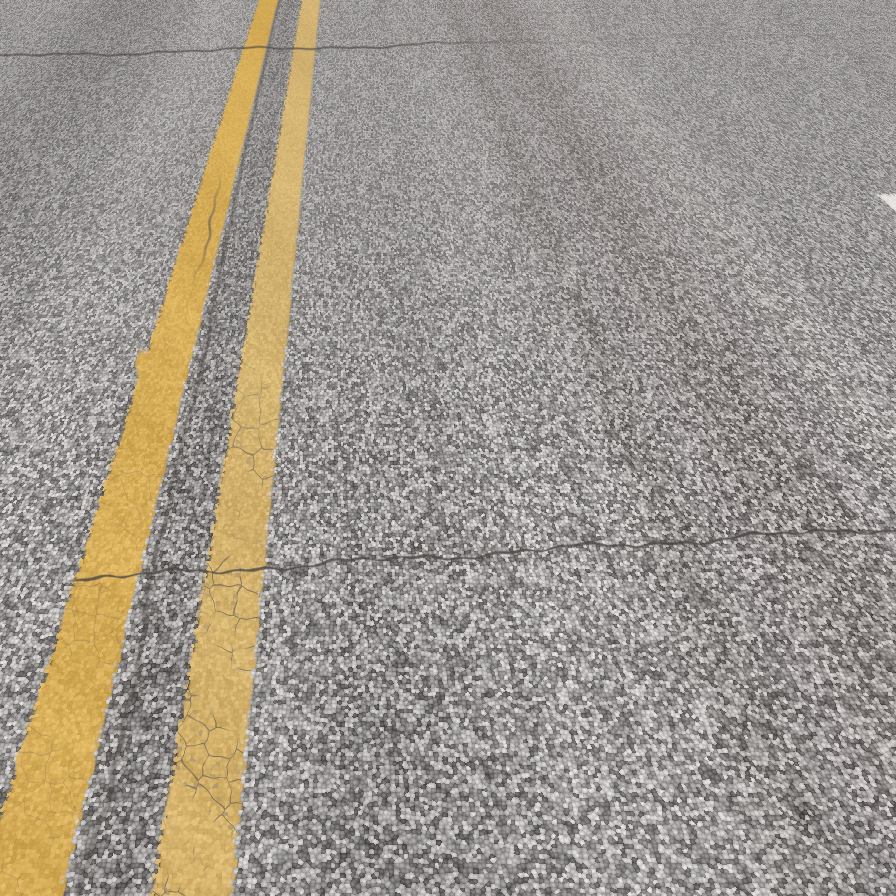
Reproduce this texture procedurally as a WebGL 2 fragment shader.

```glsl
#version 300 es
precision highp float;
// Worn asphalt road in perspective with a cracked double yellow line.
uniform vec2 u_resolution;
out vec4 fragColor;

const vec3 ASPHALT = vec3(0.605, 0.595, 0.588);
const vec3 PAINT_DEEP = vec3(0.84, 0.68, 0.35);
const vec3 PAINT_PALE = vec3(0.83, 0.71, 0.46);
const vec3 CRACK_DARK = vec3(0.29, 0.27, 0.26);
const vec3 WHITE_PAINT = vec3(0.90, 0.89, 0.88);
const vec2 VANISH = vec2(0.38, 1.29);

vec2 hash2(vec2 p) {
  vec3 q = fract(p.xyx * vec3(0.1031, 0.1030, 0.0973));
  q += dot(q, q.yzx + 33.33);
  return fract((q.xx + q.yz) * q.zy);
}

// Cellular noise: nearest distance, second distance, value of nearest cell.
vec3 cells(vec2 p) {
  vec2 base = floor(p);
  vec3 near = vec3(9.0, 9.0, 0.0);
  for (int j = -1; j <= 1; j++) {
    for (int i = -1; i <= 1; i++) {
      vec2 id = base + vec2(i, j);
      float d = length(id + 0.15 + 0.7 * hash2(id) - p);
      if (d < near.x) near = vec3(d, near.x, hash2(id + 71.7).x);
      else near.y = min(near.y, d);
    }
  }
  return near;
}

// Layered sines, roughly -1 to 1.
float wiggle(float x, float seed) {
  return 0.5 * sin(x * 17.0 + seed) + 0.3 * sin(x * 43.0 + seed * 2.3)
       + 0.2 * sin(x * 109.0 + seed * 4.1);
}

float bell(float x, float center, float width) {
  float k = (x - center) / width;
  return exp(-k * k);
}

float spot(vec2 p, vec2 center, vec2 radius) {
  vec2 k = (p - center) / radius;
  return exp(-dot(k, k));
}

float stroke(float dist, float halfWidth, float soft) {
  return 1.0 - smoothstep(halfWidth - soft, halfWidth + soft, abs(dist));
}

// Coverage between two edges given as (x at the top, slope downward).
float stripe(float x, float down, vec2 leftEdge, vec2 rightEdge, float soft) {
  float l = x - leftEdge.x - leftEdge.y * down;
  float r = rightEdge.x + rightEdge.y * down - x;
  return smoothstep(-soft, soft, min(l, r));
}

void main() {
  vec2 uv = gl_FragCoord.xy / u_resolution;
  float px = 1.0 / u_resolution.y;
  float down = 1.0 - uv.y;
  float depth = VANISH.y - uv.y;
  float lane = (uv.x - VANISH.x) / depth;
  vec2 road = vec2(lane, log(depth));

  // Stones grow toward the viewer
  vec3 stone = cells(road * 230.0);
  float grain = (stone.z - 0.5) * 0.42 - (stone.x - 0.38) * 0.26;
  grain *= mix(0.48, 1.08, smoothstep(0.0, 0.6, down));
  float patches = wiggle(uv.x * 0.7 + 0.12 * sin(uv.y * 11.0), 1.0)
                * wiggle(uv.y * 0.6 + 0.10 * sin(uv.x * 13.0), 4.0);

  // Wheel tracks and streaks that run to the vanishing point
  float shade = 0.020 * patches + 0.010 * wiggle(lane, 2.0);
  shade -= 0.035 * bell(lane, 0.42, 0.035) + 0.030 * bell(lane, 0.59, 0.08);
  shade -= 0.045 * bell(lane, 0.04, 0.07) * smoothstep(0.5, 0.9, down);
  shade += 0.030 * bell(lane, 0.80, 0.09) + 0.025 * bell(lane, 0.25, 0.09);
  shade += 0.035 * bell(lane, -0.46, 0.09) - 0.060 * bell(lane, -0.78, 0.16);
  shade -= 0.050 * bell(lane, -0.19, 0.04);
  shade += 0.12 * spot(uv, vec2(0.638, 0.690), vec2(0.010));
  shade -= 0.13 * spot(uv, vec2(0.897, 0.100), vec2(0.012));
  vec3 color = ASPHALT + shade + grain;
  color += vec3(0.010, -0.006, -0.002) * bell(lane, 0.59, 0.12);

  // Sealed seam beside the left stripe
  float seam = uv.x - 0.311 + 0.216 * down - 0.009 * wiggle(down * 0.9, 2.0) * down;
  float seamMask = stroke(seam, 0.0016 + 0.002 * down, 0.0025);
  color = mix(color, CRACK_DARK + 0.08 + 0.3 * grain, 0.6 * seamMask);

  // Yellow stripes with ragged edges and a small bulge
  float ragged = (0.0012 * wiggle(down * 3.0, 5.0) + 0.010 * (stone.z - 0.5)) * depth * 0.6;
  float soft = px + 0.0006;
  float x = uv.x + ragged;
  float leftStripe = stripe(x, down, vec2(0.289, -0.317), vec2(0.310, -0.242), soft);
  float bulge = length((uv - vec2(0.161, 0.592)) * vec2(1.0, 0.55)) + ragged;
  leftStripe = max(leftStripe, 1.0 - smoothstep(0.009 - soft, 0.009 + soft, bulge));
  float rightStripe = stripe(x, down, vec2(0.337, -0.168), vec2(0.357, -0.099), soft);
  float paint = max(leftStripe, rightStripe);
  vec3 yellow = mix(PAINT_DEEP, PAINT_PALE, rightStripe * (1.0 - 0.35 * down));
  yellow += 0.22 * grain + 0.025 * wiggle(uv.y * 1.3 + uv.x, 3.0);

  // Fractured paint, strongest near the viewer on the right stripe
  vec2 bent = uv + 0.004 * vec2(wiggle(uv.y * 3.0, 1.0), wiggle(uv.x * 3.0, 6.0));
  vec3 plate = cells(bent * vec2(38.0, 32.0));
  float broken = smoothstep(0.25, 0.6, down) * mix(0.30, 0.85, rightStripe);
  broken *= smoothstep(-0.4, 0.4, wiggle(uv.y * 1.7 + uv.x * 2.0, 2.0));
  float fracture = stroke(plate.y - plate.x, 0.035, 0.035) * broken;
  fracture = max(fracture, rightStripe * 0.5 * step(0.93, stone.z) * broken);
  float split = uv.x - 0.233 - 0.20 * (uv.y - 0.75) - 0.006 * wiggle(uv.y * 2.0, 1.0);
  fracture = max(fracture, 0.75 * stroke(split, 0.0014, px) * bell(uv.y, 0.745, 0.045));
  color = mix(color, mix(yellow, CRACK_DARK + 0.08, 0.8 * fracture), paint);

  // Cracks across the road
  float lower = uv.y - 0.348 - 0.063 * uv.x - 0.0055 * wiggle(uv.x * 1.6, 3.0);
  float lowerMask = stroke(lower, 0.0013 + 0.0007 * wiggle(uv.x * 4.0, 1.0), px);
  color = mix(color, CRACK_DARK, 0.8 * lowerMask * smoothstep(0.07, 0.09, uv.x));
  float upper = uv.y - 0.937 - 0.028 * uv.x - 0.003 * wiggle(uv.x * 1.5, 1.0);
  float upperFade = mix(0.65, 0.12, smoothstep(0.40, 0.65, uv.x));
  color = mix(color, CRACK_DARK, upperFade * stroke(upper, 0.0011, px));

  // White marking that enters at the right border
  float tip = min(0.783 - uv.y, uv.y - 0.783 + (uv.x - 0.979) * 0.95);
  color = mix(color, WHITE_PAINT + 0.2 * grain, smoothstep(-soft, soft, tip + ragged * 0.4));

  fragColor = vec4(clamp(color, 0.0, 1.0), 1.0);
}
```
